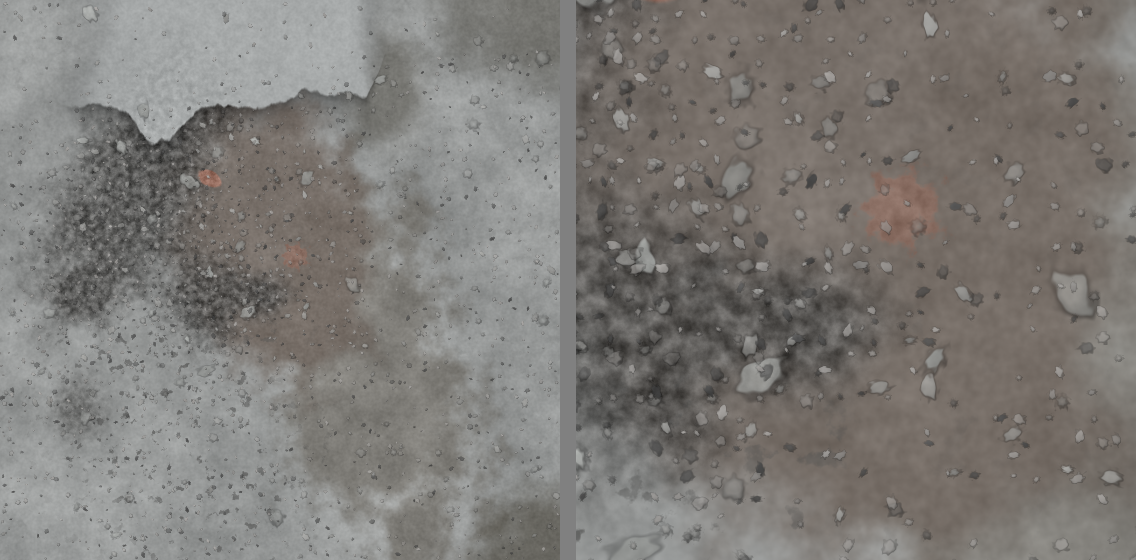
Left, the full canvas; right, a detail of the centre.
Write a WebGL 2 fragment shader that draws this texture.

```glsl
#version 300 es
precision highp float;

uniform vec2 u_resolution;
out vec4 fragColor;

vec2 hash2(vec2 p) {
  vec3 q = fract(p.xyx * vec3(0.1031, 0.1030, 0.0973));
  q += dot(q, q.yzx + 33.33);
  return fract((q.xx + q.yz) * q.zy);
}

mat2 rotation(float a) {
  return mat2(cos(a), -sin(a), sin(a), cos(a));
}

float cornerSlope(vec2 corner, vec2 offset) {
  float a = 6.2832 * hash2(corner).x;
  return dot(vec2(cos(a), sin(a)), offset);
}

float gradientNoise(vec2 p) {
  vec2 i = floor(p), f = p - i;
  vec2 w = f * f * f * (f * (f * 6.0 - 15.0) + 10.0);
  vec2 e = vec2(1.0, 0.0);
  float low = mix(cornerSlope(i, f), cornerSlope(i + e, f - e), w.x);
  float high = mix(cornerSlope(i + e.yx, f - e.yx), cornerSlope(i + 1.0, f - 1.0), w.x);
  return 1.4 * mix(low, high, w.y);
}

float fbm(vec2 p) {
  float sum = 0.0, amplitude = 0.55;
  for (int i = 0; i < 5; i++) {
    sum += amplitude * gradientNoise(p);
    p = rotation(0.6) * p * 2.03 + 19.7;
    amplitude *= 0.52;
  }
  return sum;
}

// Soft ellipse with a ragged outline
float blot(vec2 p, vec2 centre, vec2 radii, float angle, float ragged, float soft) {
  float d = length(rotation(angle) * (p - centre) / radii) + ragged;
  return 1.0 - smoothstep(1.0 - soft, 1.0 + soft, d);
}

// Height of the broken lower rim of the plaster
float rimHeight(float x) {
  float tongue = exp(-pow(abs(x - 0.287) / 0.055, 3.0));
  return 0.812 - 0.06 * tongue + 0.02 * smoothstep(0.49, 0.54, x)
    + 0.07 * smoothstep(0.65, 0.69, x) + 0.022 * fbm(vec2(x * 17.0, 3.0));
}

// Scattered chips, densest in the rubble below the rim
vec3 addChips(vec3 ground, vec2 p, float cells, float chance, float size, vec3 tone) {
  vec2 cell = floor(p * cells);
  float blur = 0.02 + cells / u_resolution.y;
  for (int k = 0; k < 9; k++) {
    vec2 id = cell + vec2(k % 3, k / 3) - 1.0;
    vec2 h = hash2(id + cells), g = hash2(id + cells * 3.0 + 17.0);
    vec2 centre = (id + 0.2 + 0.6 * h) / cells;
    vec2 q = (centre - vec2(0.33, 0.56)) / vec2(0.20, 0.23);
    float density = 0.3 + exp(-dot(q, q));
    density *= centre.y > rimHeight(centre.x) ? 0.3 : 1.0;
    if (g.x > chance * density) continue;
    vec2 d = rotation(6.2832 * h.x) * (p - centre) * cells;
    d.y *= 1.0 + 0.8 * h.y;
    float radius = size * mix(0.3, 1.0, g.y * g.y);
    float r = length(d) * (1.0 + 0.4 * gradientNoise(d * 1.3 / radius + id * 7.0)) - radius;
    float body = 1.0 - smoothstep(-blur, blur, r);
    float light = dot(p - centre, vec2(-0.5, 0.8)) * cells / radius;
    ground *= 1.0 - 0.32 * (1.0 - smoothstep(0.0, 0.12, abs(r))) * (0.7 - 0.3 * clamp(light, -1.0, 1.0));
    vec3 chip = tone * (0.85 + 0.25 * h.x + 0.07 * light);
    ground = mix(ground, chip, body * (0.3 + 0.65 * h.y));
  }
  return ground;
}

void main() {
  vec2 p = gl_FragCoord.xy / u_resolution;
  float cloud = fbm(p * 4.0), mottle = fbm(p * 14.0 + 5.0), grit = fbm(p * 75.0);
  float ragged = 0.35 * cloud + 0.45 * mottle;

  // Worn grey concrete
  vec3 colour = vec3(0.588, 0.597, 0.594) + 0.09 * cloud + 0.085 * mottle;

  // Damp brown and olive stains
  float olive = blot(p, vec2(0.66, 0.31), vec2(0.16, 0.35), 0.25, 1.3 * ragged, 0.25);
  float brown = blot(p, vec2(0.48, 0.58), vec2(0.17, 0.27), 0.3, 0.8 * ragged, 0.25);
  float corners = blot(p, vec2(1.02, 0.0), vec2(0.16, 0.12), 0.0, ragged, 0.4)
    + 0.7 * blot(p, vec2(1.0, 1.0), vec2(0.20, 0.13), 0.0, ragged, 0.6)
    + 0.7 * blot(p, vec2(0.69, 0.84), vec2(0.07, 0.10), 0.0, ragged, 0.5);
  colour = mix(colour, vec3(0.475, 0.463, 0.438) + 0.10 * mottle, 0.8 * olive);
  colour = mix(colour, vec3(0.462, 0.425, 0.397) + 0.06 * mottle, 0.9 * brown);
  colour = mix(colour, vec3(0.37, 0.36, 0.33), 0.8 * min(corners, 1.0));

  // Dark gritty hollow and soot patches
  float hollow = blot(p, vec2(0.25, 0.67), vec2(0.11, 0.23), -0.55, 0.9 * ragged, 0.55);
  float soot = blot(p, vec2(0.36, 0.46), vec2(0.06, 0.08), 0.0, ragged, 0.6)
    + blot(p, vec2(0.46, 0.475), vec2(0.05, 0.04), 0.0, ragged, 0.6)
    + 0.8 * blot(p, vec2(0.16, 0.48), vec2(0.07, 0.045), 0.0, ragged, 0.7)
    + 0.6 * blot(p, vec2(0.14, 0.27), vec2(0.04, 0.05), 0.0, ragged, 0.7);
  float dark = min(hollow + soot, 1.0);
  colour = mix(colour, vec3(0.325, 0.322, 0.315) + 0.2 * grit, 0.82 * dark);

  // Pale plaster slab and the shadow under its rim
  float above = p.y - rimHeight(p.x) + 0.012 * mottle;
  float span = smoothstep(0.08, 0.24, p.x - 0.1 * cloud) * (1.0 - smoothstep(0.64, 0.72, p.x + 0.08 * cloud));
  colour *= 1.0 - 0.4 * span * exp(-max(-above, 0.0) / 0.022);
  float slab = span * smoothstep(-0.003, 0.004, above);
  colour = mix(colour, vec3(0.648, 0.66, 0.66) + 0.05 * cloud + 0.03 * mottle, slab);

  // Clustered pits, mostly at the lower left
  float pitted = blot(p, vec2(0.32, 0.23), vec2(0.20, 0.24), 0.4, 1.6 * ragged, 0.5);
  float pits = smoothstep(0.24, 0.42, fbm(p * 42.0 + 8.0)) * (0.12 + 0.88 * pitted);
  colour = mix(colour, vec3(0.32, 0.32, 0.315), 0.65 * pits * (1.0 - slab));

  // Brick fragments
  float brick = blot(p, vec2(0.375, 0.682), vec2(0.026, 0.015), -0.5, ragged, 0.12)
    + 0.6 * blot(p, vec2(0.525, 0.543), vec2(0.022, 0.02), 0.0, ragged + grit, 0.2);
  colour = mix(colour, vec3(0.63, 0.45, 0.39) + 0.15 * grit, 0.85 * min(brick, 1.0));

  // Chips from coarse to fine, pale and dark
  colour = addChips(colour, p, 17.0, 0.30, 0.26, vec3(0.66, 0.67, 0.66));
  colour = addChips(colour, p, 38.0, 0.50, 0.30, vec3(0.61, 0.61, 0.60));
  colour = addChips(colour, p, 64.0, 0.38, 0.28, vec3(0.30, 0.30, 0.30));
  colour = addChips(colour, p, 80.0, 0.45, 0.34, vec3(0.62, 0.61, 0.60));

  // Fine surface grain
  colour += (0.045 + 0.08 * dark) * grit + 0.02 * gradientNoise(p * 190.0);
  fragColor = vec4(clamp(colour, 0.0, 1.0), 1.0);
}
```
